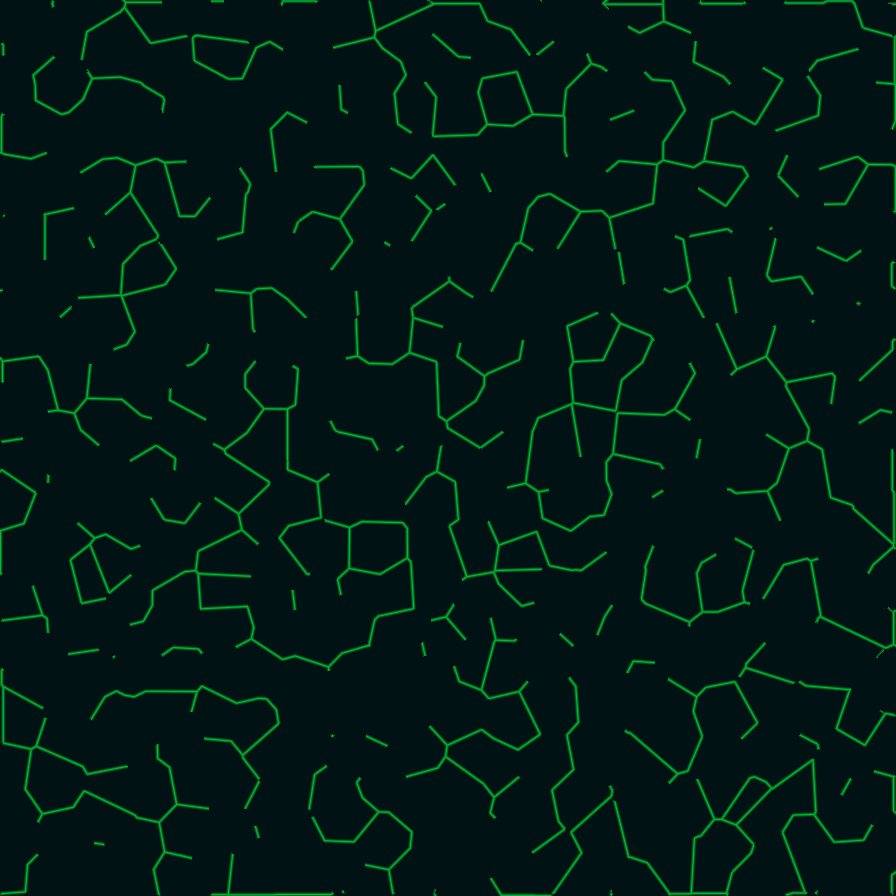
Write a Shadertoy shader that draws this pattern.

```glsl
// Broken network of thin green cell borders on a near-black ground.

const vec3  GROUND      = vec3(0.0, 0.07, 0.08);
const vec3  LINE        = vec3(0.0, 0.76, 0.187);
const float CELLS       = 22.0;    // cells across the canvas
const float JITTER      = 0.94;    // scatter of the sites inside their cells
const float HALF_WIDTH  = 0.0029;  // line half width, in canvas units
const float FALLOFF     = 1.3;     // how fast a line fades from its centre
const float THRESHOLD   = 0.45;    // strength needed to show a border
const float CHANCE      = 0.4;     // share of pure chance in the strength
const float SPREAD_BIAS = 0.35;    // favours borders between distant sites
const float RIM_WOBBLE  = 0.22;    // inward shift of the sites beyond the rim
const float END_SLACK   = 0.01;    // tolerance at border ends, in cells
const int   REACH       = 2;       // search radius, in cells

float hash(vec2 p) {
    return fract(sin(dot(p, vec2(127.1, 311.7))) * 43758.5453);
}

vec2 hash2(vec2 p) {
    return vec2(hash(p), hash(p + vec2(37.3, 71.9)));
}

// Which side of the canvas a cell lies beyond: -1, 0 or 1 on each axis.
vec2 outside(vec2 cell) {
    return step(CELLS - 0.5, cell) - step(cell, vec2(-0.5));
}

// Site position in grid units; sites beyond the rim mirror the inner ones.
vec2 site(vec2 cell) {
    vec2 side = outside(cell);
    vec2 beyond = abs(side);
    vec2 mirrored = mix(vec2(-1.0), vec2(2.0 * CELLS - 1.0), step(0.0, side)) - cell;
    vec2 offset = 0.5 + JITTER * (hash2(mix(cell, mirrored, beyond)) - 0.5);
    offset = mix(offset, 1.0 - offset, beyond);
    return cell + offset - side * RIM_WOBBLE * hash(cell + 5.7);
}

// Random level of a cell; everything beyond the rim is level zero.
float level(vec2 cell) {
    vec2 side = outside(cell);
    return dot(side, side) > 0.0 ? 0.0 : hash(cell + vec2(13.7, 91.3));
}

// Cell whose site is closest (xy) and the distance to it (z).
vec3 nearestSite(vec2 p) {
    vec2 home = floor(p);
    vec3 best = vec3(home, 1e5);
    for (int y = -REACH; y <= REACH; y++)
    for (int x = -REACH; x <= REACH; x++) {
        vec2 cell = home + vec2(x, y);
        float d = distance(site(cell), p);
        if (d < best.z) best = vec3(cell, d);
    }
    return best;
}

// Distance to the closest visible border, in grid units, up to a limit.
float borderDistance(vec2 p, float limit) {
    vec2 owner = nearestSite(p).xy;
    vec2 ownerSite = site(owner);
    float ownerLevel = level(owner);
    float border = limit;
    for (int y = -REACH; y <= REACH; y++)
    for (int x = -REACH; x <= REACH; x++) {
        if (x == 0 && y == 0) continue;
        vec2 cell = owner + vec2(x, y);
        vec2 other = site(cell);
        float spread = max(distance(other, ownerSite), 1e-4);
        vec2 dir = (other - ownerSite) / spread;
        float d = dot(0.5 * (ownerSite + other) - p, dir);
        if (d >= border) continue;

        // Level step, chance and spread decide whether the border shows.
        float strength = mix(abs(level(cell) - ownerLevel), hash(owner + cell + 3.1), CHANCE)
                       + SPREAD_BIAS * (spread - 1.0);
        if (strength < THRESHOLD) continue;

        // Keep the part of the bisector that really parts the two cells.
        vec2 foot = p + dir * d;
        if (nearestSite(foot).z > distance(foot, ownerSite) - END_SLACK) border = d;
    }
    return border;
}

void mainImage(out vec4 fragColor, in vec2 fragCoord) {
    float canvas = min(iResolution.x, iResolution.y);
    vec2 uv = fragCoord / canvas;

    // Soft line profile, never thinner than the pixel grid can show.
    float halfWidth = max(HALF_WIDTH, 1.2 / canvas);
    float d = borderDistance(uv * CELLS, halfWidth * CELLS) / CELLS;
    float ink = pow(clamp(1.0 - d / halfWidth, 0.0, 1.0), FALLOFF);
    fragColor = vec4(mix(GROUND, LINE, ink), 1.0);
}
```
